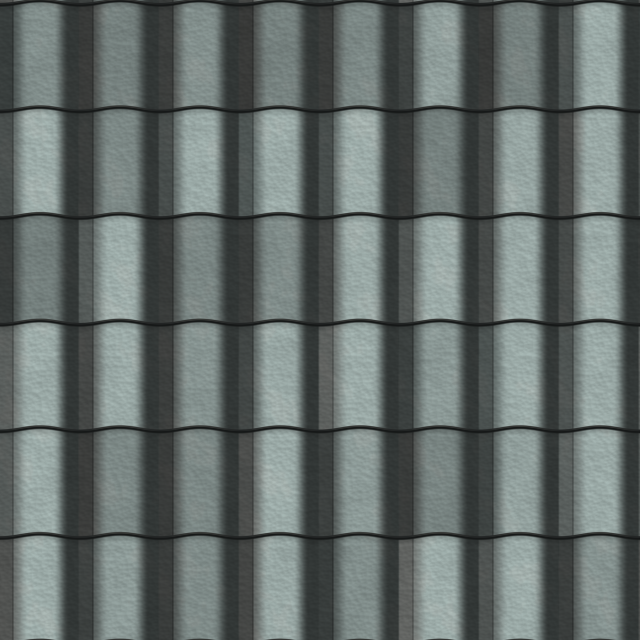
This texture is drawn by a three.js fragment shader. Its source:

```glsl
// Slate-green roof of wavy tiles: eight columns, six overlapping rows, rough stone grain.
varying vec2 vUv;

const float TAU = 6.28319;

vec2 hash2(vec2 p) {
  vec3 q = fract(p.xyx * vec3(0.1031, 0.1030, 0.0973));
  q += dot(q, q.yzx + 33.33);
  return fract((q.xx + q.yz) * q.zy);
}

// Cellular noise: distance to the nearest scattered point
float cellular(vec2 p) {
  vec2 cell = floor(p);
  float nearest = 2.0;
  for (int j = -1; j <= 1; j++) {
    for (int i = -1; i <= 1; i++) {
      vec2 neighbour = cell + vec2(float(i), float(j));
      nearest = min(nearest, length(neighbour + hash2(neighbour) - p));
    }
  }
  return nearest;
}

// Difference of two shifted samples lights the grain from above
float emboss(vec2 p) {
  return cellular(p) - cellular(p + vec2(0.2, 0.45));
}

// Layered sines for broad weathering
float mottle(vec2 p) {
  float sum = 0.0;
  float amplitude = 0.5;
  for (int i = 0; i < 4; i++) {
    sum += amplitude * sin(p.x + 1.7 * sin(p.y)) * sin(p.y + 1.3 * sin(p.x));
    p = mat2(1.5, 1.1, -1.1, 1.5) * p + 2.3;
    amplitude *= 0.6;
  }
  return sum;
}

void main() {
  // Tile layout: the overlap line rises over every crest
  float column = vUv.x * 8.0 + 0.03;
  float wave = cos(TAU * vUv.x * 8.0);
  float row = vUv.y * 6.0 + 0.023 + 0.02 * wave;
  vec2 tile = mod(vec2(floor(column), floor(row)), vec2(8.0, 6.0));
  float across = fract(column);
  float lap = fract(row + 0.5) - 0.5;

  // Shade and warmth of each tile
  vec2 variation = hash2(tile + 17.0);
  float crestTone = mix(0.50, 0.67, smoothstep(0.05, 0.65, variation.x));
  float flatTone = mix(0.225, 0.39, variation.x * variation.x);

  // Profile: flat rib, seam, rounded crest, shaded valley
  float crest = mix(0.32, 1.0, smoothstep(0.19, 0.38, across));
  crest *= smoothstep(0.187, 0.203, across);
  float shade = mix(flatTone, crestTone, crest);
  shade *= 1.0 - 0.05 * smoothstep(0.1, 0.32, abs(across - 0.52)) * crest;
  float valley = max(smoothstep(0.70, 0.89, across), 1.0 - smoothstep(0.0, 0.03, across));
  shade = mix(shade, 0.215, valley);
  shade *= 1.0 - 0.22 * (1.0 - smoothstep(0.003, 0.014, abs(across - 0.193)));

  // Grain and weathering
  float grain = emboss(vUv * vec2(120.0, 175.0)) + 0.6 * emboss(vUv * vec2(58.0, 88.0) + 9.0);
  float weather = mottle(vUv * vec2(38.0, 31.0) + variation * 6.0);
  shade *= 1.0 + 0.10 * grain + 0.045 * weather;

  // Cool crests, greyer and warmer ribs
  vec3 coolTint = vec3(0.91, 1.0, 0.982);
  vec3 warmTint = vec3(0.98, 1.0, 0.975);
  float warmth = (1.0 - crest) * (1.0 - valley) * variation.y;
  warmth += 0.25 * smoothstep(0.2, 0.6, weather);
  vec3 color = shade * mix(coolTint, warmTint, clamp(warmth, 0.0, 1.0));

  // Overlap: thick lower lip above, cast shadow below
  float below = 1.0 - smoothstep(-0.005, 0.005, lap);
  vec3 lipColor = mix(vec3(0.21, 0.215, 0.205), vec3(0.13, 0.14, 0.14), 0.5 + 0.5 * -wave * -1.0);
  vec3 lip = mix(lipColor, color, smoothstep(0.009, 0.023, lap));
  float shadow = mix(0.0, 0.82, smoothstep(0.009, 0.028, -lap));
  shadow += 0.18 * smoothstep(0.02, 0.085, -lap);
  vec3 shaded = mix(vec3(0.085, 0.095, 0.093), color, shadow);
  color = mix(lip, shaded, below);

  gl_FragColor = vec4(color, 1.0);
}
```
